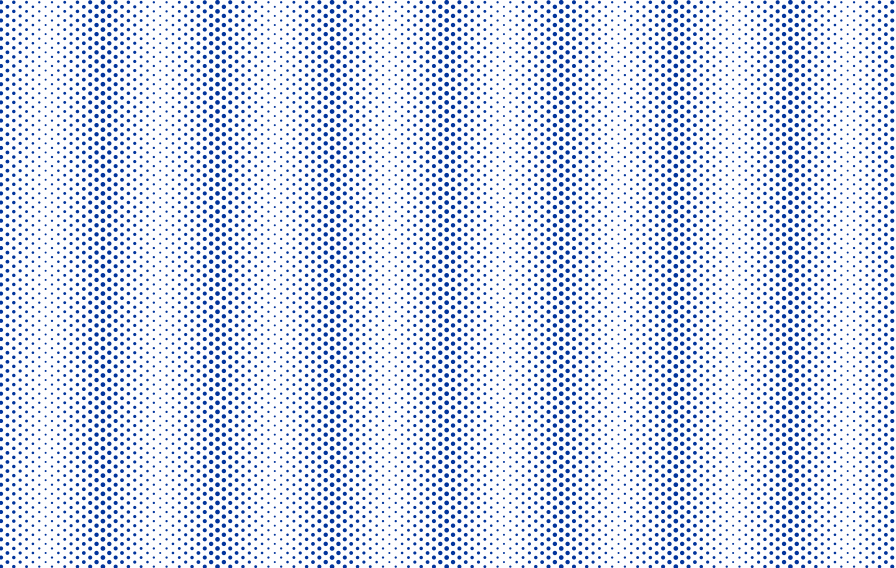
Write a WebGL 1 fragment shader that draws this pattern.

```glsl
precision highp float;
// Blue halftone dots in staggered columns, swelling and shrinking in vertical bands.

uniform vec2 u_resolution;

// Dot radius, in column steps, for a column counted from a band centre.
float dotRadius(float column) {
  float fade = 2.0 * abs(fract(column / 18.0 + 0.5) - 0.5);
  return mix(0.365, 0.155, fade);
}

// Signed distance to the nearest dot of every second column.
float columnDots(vec2 p, float shift) {
  vec2 spacing = vec2(2.0, 1.43);
  vec2 origin = 0.5 * spacing * shift;
  vec2 centre = floor((p - origin) / spacing + 0.5) * spacing + origin;
  return length(p - centre) - dotRadius(centre.x);
}

// Two interleaved sets of columns form the staggered grid.
float halftone(vec2 p) {
  return min(columnDots(p, 0.0), columnDots(p, 1.0));
}

void main() {
  // One unit is one column step; the origin is a dot on a band centre.
  float columnsPerHeight = 89.23;
  float pixel = columnsPerHeight / u_resolution.y;
  vec2 bandOrigin = vec2(0.1812, 0.996) * columnsPerHeight;

  // Average a 4 x 4 grid of samples, since the dots are only a few pixels wide.
  float ink = 0.0;
  for (int j = 0; j < 4; j++) {
    for (int i = 0; i < 4; i++) {
      vec2 offset = (vec2(float(i), float(j)) - 1.5) / 4.0;
      vec2 p = (gl_FragCoord.xy + offset) * pixel - bandOrigin;
      ink += clamp(0.5 - halftone(p) / (0.25 * pixel), 0.0, 1.0) / 16.0;
    }
  }

  vec3 paper = vec3(0.995, 0.996, 1.0);
  vec3 blue = vec3(0.0, 0.2, 0.61);
  gl_FragColor = vec4(mix(paper, blue, ink), 1.0);
}
```
